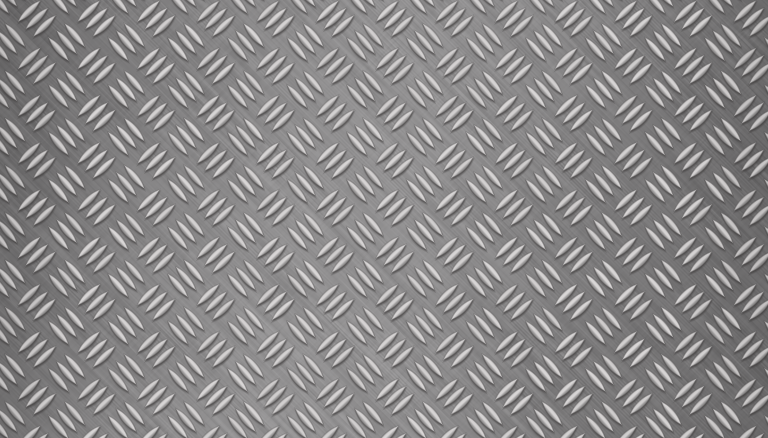
A Shadertoy shader for this texture:

```glsl
#define CELL vec2(0.1362, 0.1079)
#define ORIGIN vec2(0.0840, 0.8500)
#define BAR_HALF vec2(0.0345, 0.0076)
#define RISING_ANGLE 0.76
#define FALLING_ANGLE -0.86
#define RISING_STEP vec2(0.0175, -0.0168)
#define FALLING_STEP vec2(0.0185, 0.0160)
#define SHADOW_SHIFT vec2(0.0008, -0.0042)
#define STEEL_LIGHT vec3(0.572, 0.567, 0.570)
#define STEEL_DARK vec3(0.445, 0.440, 0.443)
#define FACE_LIGHT vec3(0.835, 0.825, 0.825)
#define SHADOW_COLOR vec3(0.275, 0.265, 0.265)

float hash(vec2 p) {
    return fract(sin(dot(p, vec2(127.1, 311.7))) * 43758.5453);
}

float noise(vec2 p) {
    vec2 i = floor(p), f = fract(p);
    f = f * f * (3.0 - 2.0 * f);
    return mix(mix(hash(i), hash(i + vec2(1, 0)), f.x),
               mix(hash(i + vec2(0, 1)), hash(i + vec2(1, 1)), f.x), f.y);
}

vec2 rotate(vec2 p, float a) {
    float c = cos(a), s = sin(a);
    return vec2(c * p.x + s * p.y, c * p.y - s * p.x);
}

// Pointed lens lying along x
float lens(vec2 p) {
    float r = dot(BAR_HALF, BAR_HALF) / (2.0 * BAR_HALF.y);
    return length(vec2(p.x, abs(p.y) + r - BAR_HALF.y)) - r;
}

// Brushed steel with a broad slanted sheen
vec3 steel(vec2 p, vec2 uv) {
    float band = abs(uv.x - 0.45 - 0.14 * (uv.y - 0.5));
    vec3 color = mix(STEEL_LIGHT, STEEL_DARK, smoothstep(0.02, 0.55, band));
    vec2 q = rotate(p, -0.79);
    float grain = noise(q * vec2(9.0, 330.0)) - 0.5;
    grain += 0.8 * (noise(q * vec2(5.0, 110.0) + 17.0) - 0.5);
    grain += 0.3 * (noise(q.yx * vec2(8.0, 240.0) + 41.0) - 0.5);
    float wear = 0.4 + 0.6 * noise(q * vec2(4.0, 14.0));
    return color + 0.085 * grain * wear;
}

// One group of three parallel raised bars in every cell
vec3 addBars(vec3 color, vec2 p, vec2 center, float angle, vec2 stride) {
    float px = 1.0 / iResolution.y;
    vec2 g = (p - center) / CELL + 0.5;
    vec2 local = (fract(g) - 0.5) * CELL;
    for (int i = -1; i <= 1; i++) {
        float k = float(i);
        vec2 q = rotate(local - stride * k, angle);
        vec2 s = rotate(local - stride * k - SHADOW_SHIFT, angle);
        float d = lens(q);

        // Cast shadow and thin dark rim
        color = mix(color, SHADOW_COLOR, 0.75 * smoothstep(0.0015 + px, -0.0015 - px, lens(s)));
        color = mix(color, SHADOW_COLOR, 0.45 * smoothstep(px, -px, d - 0.0008));

        // Rounded face, lit from above
        float across = q.y / BAR_HALF.y;
        vec3 face = FACE_LIGHT * mix(0.70, 1.0, smoothstep(-0.75, 0.15, across));
        face *= 1.0 - 0.13 * smoothstep(0.35, 1.0, across);
        face *= 0.97 + 0.05 * hash(floor(g) + k * 3.7);
        color = mix(color, face, smoothstep(px, -px, d + 0.0006));
    }
    return color;
}

void mainImage(out vec4 fragColor, in vec2 fragCoord) {
    vec2 p = fragCoord / iResolution.y;
    vec2 uv = fragCoord / iResolution.xy;
    vec3 color = steel(p, uv);
    color = addBars(color, p, ORIGIN, RISING_ANGLE, RISING_STEP);
    color = addBars(color, p, ORIGIN + 0.5 * CELL, FALLING_ANGLE, FALLING_STEP);

    // Falloff toward the left and right ends
    color *= 1.0 - 0.08 * smoothstep(0.36, 0.52, abs(uv.x - 0.5));
    fragColor = vec4(clamp(color, 0.0, 1.0), 1.0);
}
```
